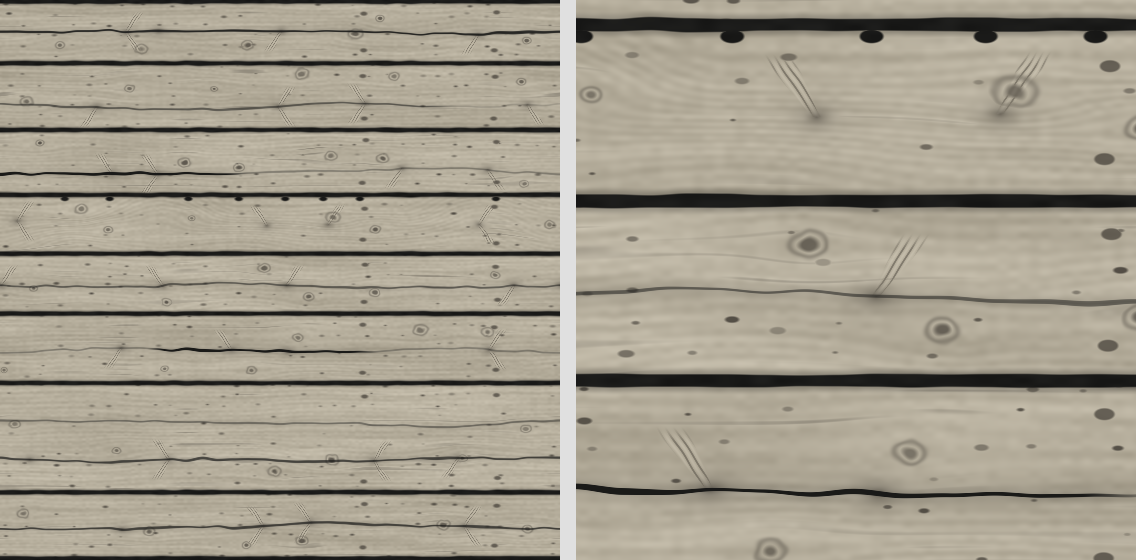
Left, the full canvas; right, a detail of the centre.
This texture is drawn by a Shadertoy shader. Its source:

```glsl
// Weathered timber boards: eight horizontal planks of uneven height with dark gaps.
// Grain is stretched noise bent around hashed knots; cracks, slanted branch scars,
// nails and specks are layered on top. Everything wraps horizontally.

#define GAP_HALF 0.0039
#define KNOTS 6
#define SCARS 4
#define GRAIN_FREQ 230.0
#define SPECK_CELLS vec2(34.0, 56.0)
#define LIGHT_WOOD vec3(0.79, 0.76, 0.69)
#define DARK_WOOD vec3(0.59, 0.56, 0.49)
#define STAIN vec3(0.28, 0.26, 0.23)
#define GAP_COLOR vec3(0.10, 0.10, 0.095)

// Gap heights, bottom to top
const float edges[9] = float[9](0.0026, 0.121, 0.316, 0.440, 0.547, 0.652, 0.768, 0.887, 0.9974);

// Main crack of each plank: height, start, end, strength
const vec4 cracks[8] = vec4[8](
    vec4(0.060, -0.1, 1.1, 0.65), vec4(0.177, -0.1, 1.1, 0.65),
    vec4(0.374, 0.28, 0.66, 1.0), vec4(0.490, -0.1, 1.1, 0.5),
    vec4(0.600, 0.3, 0.4, 0.0),   vec4(0.693, -0.1, 0.43, 1.0),
    vec4(0.810, -0.1, 0.8, 0.5),  vec4(0.944, -0.1, 1.1, 0.8));

float hash(vec2 p) {
    return fract(sin(dot(p, vec2(127.1, 311.7))) * 43758.5453);
}

// Value noise with a horizontal period of one canvas
float noise(vec2 p, vec2 freq, float seed) {
    vec2 q = p * freq, i = floor(q), f = fract(q);
    f = f * f * (3.0 - 2.0 * f);
    float x0 = mod(i.x, freq.x), x1 = mod(i.x + 1.0, freq.x), y = i.y + seed * 17.3;
    return mix(mix(hash(vec2(x0, y)), hash(vec2(x1, y)), f.x),
               mix(hash(vec2(x0, y + 1.0)), hash(vec2(x1, y + 1.0)), f.x), f.y);
}

// Offset to a centre, wrapped across the left and right borders
vec2 wrapOffset(vec2 p, vec2 c) {
    vec2 d = p - c;
    return vec2(d.x - floor(d.x + 0.5), d.y);
}

float crackHeight(float x, float y, float seed) {
    vec2 s = vec2(x, 0.0);
    return y + 0.014 * (noise(s, vec2(5.0, 1.0), seed) - 0.5)
             + 0.004 * (noise(s, vec2(36.0, 1.0), seed + 3.0) - 0.5);
}

float crackMask(vec2 p, vec4 c, float seed, float px) {
    float span = smoothstep(c.y - 0.02, c.y + 0.02, p.x) * (1.0 - smoothstep(c.z - 0.04, c.z + 0.02, p.x));
    float strength = c.w * mix(0.3, 1.0, span);
    float width = 0.0003 + 0.0022 * strength * pow(noise(p, vec2(14.0, 1.0), seed + 5.0), 2.0);
    float d = abs(p.y - crackHeight(p.x, c.x, seed));
    float halo = 0.25 * exp(-d * 300.0);
    return strength * (halo + 0.9 * (1.0 - smoothstep(width, width + 1.2 * px, d)));
}

float ellipse(vec2 d, vec2 radius, float px) {
    float r = length(d / radius), soft = px / radius.y;
    return 1.0 - smoothstep(1.0 - soft, 1.0 + soft, r);
}

void mainImage(out vec4 fragColor, in vec2 fragCoord) {
    vec2 p = fragCoord / iResolution.xy;
    float px = 1.0 / iResolution.y;

    // Plank lookup
    int id = 0;
    for (int i = 1; i < 8; i++) id += int(step(edges[i], p.y));
    float lo = edges[id], hi = edges[id + 1], seed = float(id) + 1.0;
    vec4 crack = cracks[id];

    // Knots: bend the grain and leave dark rings
    vec2 g = p;
    float stain = 0.0;
    for (int i = 0; i < KNOTS; i++) {
        vec2 k = vec2(float(i), seed);
        vec2 c = vec2((float(i) + hash(k)) / float(KNOTS), mix(lo, hi, 0.15 + 0.7 * hash(k + 7.1)));
        vec2 d = wrapOffset(p, c);
        float size = mix(0.5, 1.1, hash(k + 3.7));
        g.y -= d.y * 0.7 * exp(-dot(d * vec2(24.0, 55.0), d * vec2(24.0, 55.0)));
        float r = length(d / (size * vec2(0.008, 0.006))) + 0.5 * noise(p, vec2(150.0), seed);
        stain = max(stain, (0.45 + 0.4 * hash(k + 5.3)) * (1.0 - smoothstep(0.6, 1.3, r)));
        stain = max(stain, 0.35 * exp(-10.0 * pow(r - 1.7, 2.0)));
    }

    // Grain: broad tone, arched growth rings, fine fibres
    float arch = id == 4 ? 0.055 : 0.018;
    float bend = arch * noise(g, vec2(7.0, 16.0), seed);
    float rings = 0.5 + 0.5 * sin(780.0 * (g.y + bend));
    float fibre = noise(g + vec2(0.0, 0.3 * bend), vec2(9.0, GRAIN_FREQ), seed);
    float tone = 0.20 * noise(p, vec2(5.0, 22.0), seed) + 0.22 * noise(g, vec2(6.0, 90.0), seed)
               + 0.30 * fibre + 0.13 * rings + 0.20 * noise(p, vec2(160.0, 260.0), seed)
               + 0.08 * (hash(vec2(seed, 2.0)) - 0.5) + 0.08;
    stain = max(stain, 0.4 * smoothstep(0.80, 0.98, fibre) * noise(p, vec2(12.0, 30.0), seed));

    // Branch scars: pale slanted arms meeting at the crack
    for (int i = 0; i < SCARS; i++) {
        vec2 k = vec2(float(i) + 20.0, seed);
        float x = (float(i) + hash(k)) / float(SCARS);
        vec2 d = wrapOffset(p, vec2(x, crackHeight(x, crack.x, seed)));
        float side = hash(k + 1.9) < 0.5 ? -1.0 : 1.0, reach = abs(d.y) / 0.038;
        float lean = side * d.x - 0.65 * abs(d.y);
        float arm = (1.0 - smoothstep(0.6, 1.0, abs(lean) / (0.003 + 0.008 * reach)))
                  * (1.0 - smoothstep(0.7, 1.0, reach)) * step(0.35, hash(k + 4.4 + 2.0 * step(0.0, d.y)));
        float streak = 0.5 + 0.5 * sin(lean * 1300.0 + 4.0 * noise(p, vec2(60.0), seed));
        tone = mix(tone, 0.35 + 0.6 * streak, 0.7 * arm);
        stain = max(stain, 0.65 * exp(-length(d * vec2(1.0, 1.5)) * 140.0));
        stain = max(stain, 0.45 * arm * smoothstep(0.7, 1.0, 1.0 - streak));
    }

    // Specks, one possible per cell
    vec2 cell = floor(p * SPECK_CELLS);
    vec2 spot = (cell + 0.3 + 0.4 * vec2(hash(cell), hash(cell + 9.2))) / SPECK_CELLS;
    float speck = step(0.72, hash(cell + 4.6)) * ellipse(p - spot, vec2(0.0035, 0.0016) * (0.4 + hash(cell + 2.3)), px);
    stain = max(stain, speck * (0.3 + 0.6 * hash(cell + 6.8)));

    // Nail pairs on two joist lines
    for (int i = 0; i < 4; i++) {
        vec2 c = vec2(i < 2 ? 0.65 : 0.885, i % 2 == 0 ? lo + 0.022 : hi - 0.022);
        c += 0.008 * (vec2(hash(vec2(seed, i)), hash(vec2(i, seed))) - 0.5);
        stain = max(stain, 0.75 * ellipse(p - c, vec2(0.006, 0.0035), px));
    }

    vec3 color = mix(DARK_WOOD, LIGHT_WOOD, clamp(tone, 0.0, 1.0));
    color = mix(color, STAIN, clamp(stain, 0.0, 1.0));

    // Cracks; the widest plank has a second, fainter one
    float split = crackMask(p, crack, seed, px);
    if (hi - lo > 0.15) split = max(split, crackMask(p, vec4(crack.x + 0.068, -0.1, 1.1, 0.4), seed + 9.0, px));
    color = mix(color, GAP_COLOR, clamp(split, 0.0, 1.0));

    // Gaps with ragged edges, plus notches under one of them
    float d = min(p.y - lo, hi - p.y) + 0.0016 * (noise(p, vec2(45.0, 1.0), seed) - 0.5);
    float notchId = floor(p.x * 13.0);
    vec2 notch = vec2((notchId + 0.35 + 0.3 * hash(vec2(notchId, 8.0))) / 13.0, hi - 0.007);
    float hole = id == 4 ? step(0.2, hash(vec2(notchId, 3.0))) * ellipse(p - notch, vec2(0.007, 0.004), px) : 0.0;
    color *= mix(0.8, 1.0, smoothstep(GAP_HALF, GAP_HALF + 0.005, d));
    float gap = max(hole, 1.0 - smoothstep(GAP_HALF - px, GAP_HALF + px, d));
    color = mix(color, GAP_COLOR * (0.8 + 0.4 * noise(p, vec2(90.0, 200.0), 1.0)), gap);
    fragColor = vec4(color, 1.0);
}
```
